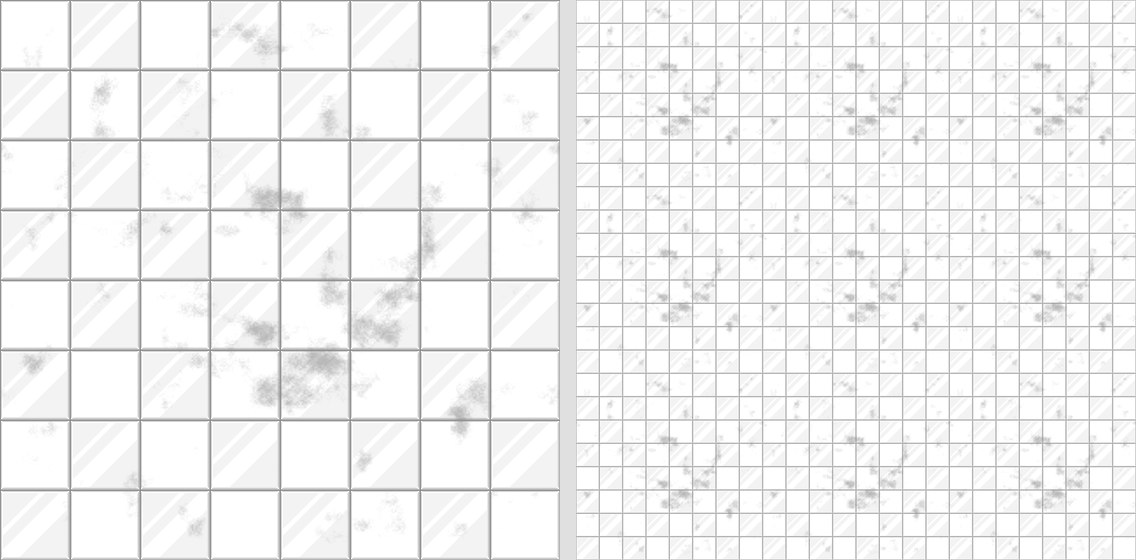
Left: one tile. Right: repeated 3 by 3.
Reproduce this pattern procedurally as a WebGL 2 fragment shader.

```glsl
#version 300 es
precision highp float;

uniform vec2 u_resolution;
out vec4 outColor;

const float TILES = 8.0;
const float TAU = 6.2831853;

// Tones
const vec3 WHITE = vec3(1.0);
const vec3 SHEEN = vec3(0.953);
const vec3 GROOVE = vec3(0.565);

// Groove profile, in tile units: pale bevel, dark joint, return to white
const float BEVEL_START = -0.046;
const float BEVEL_FULL = -0.022;
const float BEVEL_SHARE = 0.45;
const float JOINT_START = -0.016;
const float JOINT_FULL = 0.004;
const float LIGHT_START = 0.012;
const float LIGHT_FULL = 0.028;
const float MITER_REACH = 0.05;
const float MITER_WIDTH = 0.008;

// Sheen: inset panel and diagonal band limits
const float PANEL_MIN = 0.042;
const float PANEL_MAX = 0.958;
const float GLINT_START = 0.60;
const float GLINT_END = 0.69;
const float BAND_END = 0.89;
const float CORNER_START = 1.24;

// Smudges
const float SMUDGE_CELLS = 17.0;
const float GRAIN_CELLS = 320.0;
const float GRAIN_AMOUNT = 0.10;
const float SMUDGE_LOW = 0.635;
const float SMUDGE_HIGH = 0.95;
const float SMUDGE_DARKNESS = 0.24;
const float CLUSTERING = 0.055;
const vec2 CLUSTER_CENTER = vec2(0.58, 0.40);

float hash(vec2 p) {
    return fract(sin(dot(p, vec2(127.1, 311.7))) * 43758.5453);
}

// Value noise that wraps after a whole number of cells
float wrapNoise(vec2 p, float period) {
    vec2 cell = floor(p);
    vec2 f = fract(p);
    f = f * f * (3.0 - 2.0 * f);
    vec2 a = mod(cell, period);
    vec2 b = mod(cell + 1.0, period);
    return mix(mix(hash(a), hash(vec2(b.x, a.y)), f.x),
               mix(hash(vec2(a.x, b.y)), hash(b), f.x), f.y);
}

float wrapFbm(vec2 uv, float cells) {
    float sum = 0.0;
    float weight = 0.533;
    for (int i = 0; i < 4; i++) {
        sum += weight * wrapNoise(uv * cells, cells);
        weight *= 0.5;
        cells *= 2.0;
    }
    return sum;
}

float softStep(float edge, float x, float blur) {
    return smoothstep(edge - blur, edge + blur, x);
}

// Grey glass reflection cut by two white diagonal stripes
float sheenMask(vec2 p, float blur) {
    float diagonal = p.x + p.y;
    float bands = 1.0 - softStep(GLINT_START, diagonal, blur)
                + softStep(GLINT_END, diagonal, blur)
                - softStep(BAND_END, diagonal, blur)
                + softStep(CORNER_START, diagonal, blur);
    vec2 low = smoothstep(PANEL_MIN - blur, PANEL_MIN + blur, p);
    vec2 high = 1.0 - smoothstep(PANEL_MAX - blur, PANEL_MAX + blur, p);
    return bands * low.x * low.y * high.x * high.y;
}

// Bevelled joint, with light notches where the bevels meet
float grooveMask(vec2 d, float blur) {
    vec2 line = mix(smoothstep(JOINT_START, JOINT_FULL, d),
                    smoothstep(BEVEL_START, BEVEL_FULL, d), BEVEL_SHARE);
    line *= 1.0 - smoothstep(LIGHT_START, LIGHT_FULL, d);
    vec2 reach = abs(d);
    float miter = 1.0 - smoothstep(MITER_WIDTH, MITER_WIDTH + blur, abs(reach.x - reach.y));
    miter *= smoothstep(0.008, 0.02, min(reach.x, reach.y));
    miter *= 1.0 - softStep(MITER_REACH, max(reach.x, reach.y), blur);
    return max(line.x, line.y) * (1.0 - miter);
}

// Grainy dirt, gathered around one region
float smudgeMask(vec2 uv) {
    vec2 cluster = cos(TAU * (uv - CLUSTER_CENTER));
    float field = wrapFbm(uv, SMUDGE_CELLS) + CLUSTERING * 0.5 * (cluster.x + cluster.y);
    field += GRAIN_AMOUNT * (wrapNoise(uv * GRAIN_CELLS, GRAIN_CELLS) - 0.5);
    return smoothstep(SMUDGE_LOW, SMUDGE_HIGH, field);
}

void main() {
    vec2 uv = gl_FragCoord.xy / u_resolution;
    vec2 grid = uv * TILES;
    float blur = 0.7 * TILES / min(u_resolution.x, u_resolution.y);

    // Tile coordinates run right and down
    vec2 tile = floor(grid);
    vec2 local = vec2(fract(grid.x), 1.0 - fract(grid.y));
    vec2 fromEdge = fract(local + 0.5) - 0.5;
    float glossy = 1.0 - mod(tile.x + tile.y, 2.0);

    vec3 color = mix(WHITE, SHEEN, glossy * sheenMask(local, blur));
    color *= 1.0 - SMUDGE_DARKNESS * smudgeMask(uv);
    color = mix(color, GROOVE, grooveMask(fromEdge, blur));
    outColor = vec4(color, 1.0);
}
```
